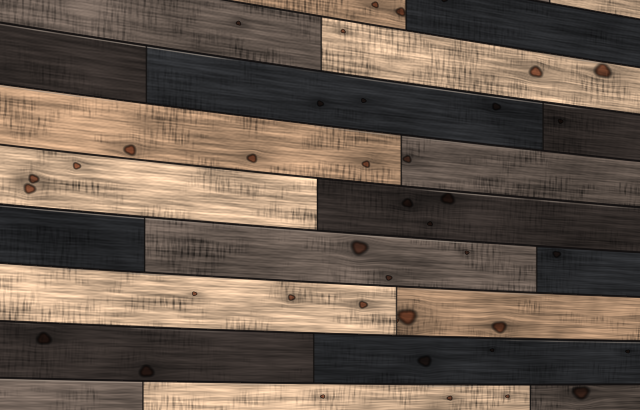
Write a Shadertoy shader that draws this texture.

```glsl
#define ROWS_LEFT vec3(.0547, .1512, .00113)  // first seam, spacing, shrink
#define ROWS_RIGHT vec3(.2794, .1144, .00079)
#define BOW .024
#define STRETCH .12
#define BOARD_LENGTH .70
#define BOARD_RATIO 7.4
#define SEAM_WIDTH .0024
#define SAW_PITCH 9.2
#define GRAIN .30
#define KNOTS 3

// Stains: black, dark brown, grey, tan, pale
const vec3 STAINS[5] = vec3[5](
    vec3(.150, .153, .160), vec3(.190, .165, .153), vec3(.375, .328, .296),
    vec3(.690, .555, .440), vec3(.795, .672, .555));

// Stain of up to three boards in each row, top to bottom
const int LAYOUT[30] = int[30](
    2, 2, 4,  3, 0, 0,  2, 4, 4,  1, 0, 1,  3, 2, 2,
    4, 1, 1,  0, 2, 0,  4, 3, 3,  1, 0, 0,  2, 4, 2);

// Joint offset, cycling every three rows
const float STAGGER[3] = float[3](.235, .677, .53);

float hash(vec2 p) {
    p = fract(p * vec2(.1031, .1173) + .137);
    p += dot(p, p.yx + 33.33);
    return fract((p.x + p.y) * p.x * 17.31);
}

// Layered, warped sines
float waves(vec2 p) {
    float sum = 0., amp = .5;
    for (int i = 0; i < 4; i++) {
        sum += amp * sin(p.x + 1.7 * sin(p.y + float(i))) * cos(p.y - .6 * p.x);
        p = mat2(1.2, 1.4, -1.4, 1.2) * p + 2.3;
        amp *= .68;
    }
    return sum;
}

// Cellular noise: distance to the nearest jittered point
float cells(vec2 p) {
    vec2 base = floor(p);
    float nearest = 2.;
    for (int y = -1; y <= 1; y++)
    for (int x = -1; x <= 1; x++) {
        vec2 c = base + vec2(x, y);
        vec2 point = c + vec2(hash(c), hash(c + 71.7));
        nearest = min(nearest, length(p - point));
    }
    return nearest;
}

float line(float dist, float width, float blur) {
    return 1. - smoothstep(width - blur, width + blur, abs(dist));
}

// p is measured in board widths
vec3 boardColor(vec2 p, vec2 id, int stain) {
    float seed = hash(id * 3.7 + 11.3);
    float heart = 0., rim = 0., halo = 0., bend = 0.;

    // Knots, which also push the grain aside
    for (int k = 0; k < KNOTS; k++) {
        vec2 key = id * 5.3 + float(k) * 17.9 + 40.;
        vec2 centre = vec2(hash(key) * BOARD_RATIO, mix(.15, .85, hash(key + 9.1)));
        float radius = mix(.035, .15, pow(hash(key + 23.7), 2.));
        vec2 q = (p - centre) / radius;
        float d = length(q * vec2(.85, 1.));
        d += .1 * sin(3. * atan(q.y, q.x + .001) + seed * 6.);
        heart = max(heart, 1. - smoothstep(.75, 1.1, d));
        rim = max(rim, smoothstep(.45, .95, d) * (1. - smoothstep(.95, 1.4, d)));
        halo += exp(-.22 * dot(q * vec2(.4, 1.), q * vec2(.4, 1.)));
        bend += q.y * radius * exp(-.22 * d * d);
    }

    // Long grain, stains and saw marks across the board
    float grain = waves(vec2(p.x * 1.3, (p.y - .6 * bend) * 24.) + seed * 90.);
    float blotch = waves(p * vec2(.9, 2.) + seed * 40.);
    float patchy = smoothstep(-.25, .45, waves(p * vec2(1.3, 2.5) + seed * 17.));
    float tooth = sin(6.2832 * (p.x * SAW_PITCH + .5 * p.y + .3 * waves(p * 3.)));
    float saw = smoothstep(.1, .95, tooth) * patchy;
    float strokes = 1. - smoothstep(.1, .5, cells(p * vec2(16., 2.6) + seed * 50.));
    float marks = (.15 * saw + .2 * strokes * patchy) * (stain < 2 ? .6 : 1.);

    vec3 wood = STAINS[stain] * mix(.95, 1.06, seed);
    wood *= 1. + GRAIN * grain + .24 * blotch - marks;
    wood *= 1. - .28 * min(halo, 1.);
    wood *= mix(vec3(1.), vec3(.78, .56, .47), heart);
    return wood * (1. - .5 * rim);
}

void mainImage(out vec4 fragColor, in vec2 fragCoord) {
    vec2 uv = fragCoord / iResolution.xy;
    float blur = .7 / iResolution.y;

    // Rows fan out to the left; solve for the row coordinate
    vec3 fan = mix(ROWS_LEFT, ROWS_RIGHT, uv.x);
    fan.x += BOW * uv.x * (1. - uv.x);
    float slope = sqrt(fan.y * fan.y - 4. * fan.z * (1. - uv.y - fan.x));
    float course = (fan.y - slope) / (2. * fan.z);
    float row = floor(course), v = course - row;

    // Staggered boards, foreshortened to the right
    int r = clamp(int(row) + 3, 0, 9);
    float along = uv.x * (1. + .004 * row);
    along += STRETCH * along * along;
    float t = (along - STAGGER[r % 3]) / BOARD_LENGTH;
    float board = floor(t);
    t -= board;
    int stain = LAYOUT[r * 3 + clamp(int(board) + 1, 0, 2)];
    vec3 color = boardColor(vec2(t * BOARD_RATIO, v), vec2(row, board), stain);
    color *= 1.05 - .1 * uv.x;

    // Dark seams with a worn pale lip beneath, and thin end joints
    float gap = (v < .5 ? v : v - 1.) * slope;
    float seamId = floor(course + .5);
    float wear = smoothstep(-.3, .5, waves(vec2(uv.x * 7., seamId * 4.3)));
    float aspect = iResolution.x / iResolution.y;
    float end = min(t, 1. - t) * BOARD_LENGTH * aspect / (1. + 2. * STRETCH * uv.x);
    color = mix(color, vec3(.62, .57, .52), .65 * wear * line(gap - .0045, .0016, blur));
    color = mix(color, vec3(.07, .06, .055), .8 * line(end, .0018, blur));
    color = mix(color, vec3(.06, .05, .05), .9 * line(gap, SEAM_WIDTH, blur));
    fragColor = vec4(clamp(color, 0., 1.), 1.);
}
```
